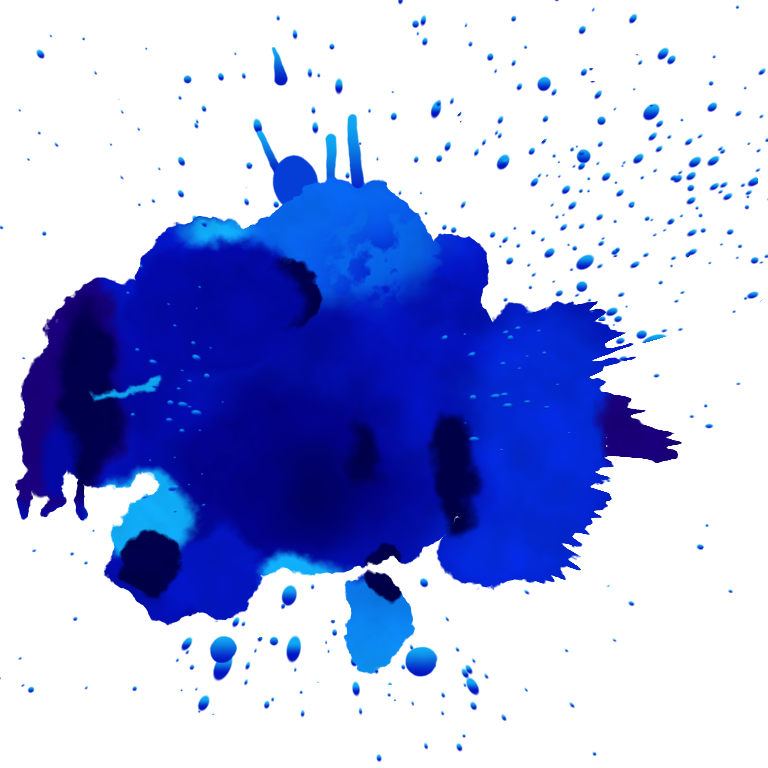
Write a Shadertoy shader that draws this background.

```glsl
const vec3 CYAN = vec3(.06, .66, .95), AZURE = vec3(.03, .4, .93);
const vec3 BRIGHT = vec3(.01, .16, .85), BLUE = vec3(.01, .08, .76);
const vec3 ROYAL = vec3(.01, .03, .64), DEEP = vec3(.01, .01, .55);
const vec3 NAVY = vec3(0, 0, .29), PURPLE = vec3(.1, 0, .48);
const vec2 BURST = vec2(.43);

float hash(vec2 p) {
  vec3 q = fract(p.xyx * .1031);
  q += dot(q, q.yzx + 33.33);
  return fract((q.x + q.y) * q.z);
}
float noise(vec2 p) {
  vec2 i = floor(p), f = smoothstep(0., 1., p - i), e = vec2(1, 0);
  return mix(mix(hash(i), hash(i + e), f.x),
             mix(hash(i + e.yx), hash(i + e.xx), f.x), f.y);
}
float fbm(vec2 p) {
  float sum = 0., amp = .5;
  for (int i = 0; i < 5; i++, amp *= .5, p = p * 2.03 + 17.) sum += amp * noise(p);
  return sum;
}
float oval(vec2 p, float x, float y, float rx, float ry) {
  return (length((p - vec2(x, y)) / vec2(rx, ry)) - 1.) * min(rx, ry);
}
float taper(vec2 p, vec2 a, vec2 b, float ra, float rb) {
  vec2 ab = b - a;
  float h = clamp(dot(p - a, ab) / dot(ab, ab), 0., 1.);
  return length(p - a - ab * h) - mix(ra, rb, h);
}
float glow(vec2 p, float x, float y, float rx, float ry) {
  vec2 q = (p - vec2(x, y)) / vec2(rx, ry);
  return exp(-dot(q, q));
}
vec3 paint(vec3 base, vec3 ink, float d, float soft) {
  return mix(base, ink, smoothstep(soft, -soft, d));
}
vec3 wash(vec3 base, vec3 ink, vec2 p, float x, float y, float rx, float ry, float soft) {
  return paint(base, ink, oval(p, x, y, rx, ry), soft);
}

// Outline of the large blot
float blot(vec2 p) {
  float d = oval(p, .41, .48, .25, .235);
  d = min(d, oval(p, .455, .65, .11, .12));
  d = min(d, oval(p, .585, .64, .05, .05));
  d = min(d, oval(p, .27, .61, .1, .1));
  d = min(d, oval(p, .15, .5, .1, .135));
  d = min(d, oval(p, .055, .44, .033, .09));
  d = min(d, oval(p, .685, .435, .11, .165));
  d = min(d, oval(p, .745, .56, .053, .05));
  d = min(d, oval(p, .66, .285, .09, .055));
  d = min(d, oval(p, .25, .28, .105, .09));
  d = min(d, oval(p, .49, .19, .045, .06));
  for (float x = .034; x < .12; x += .037)
    d = min(d, taper(p, vec2(x, .4), vec2(x, .335), .006, .01));
  return min(d, taper(p, vec2(.77, .475), vec2(.85, .41), .036, .023));
}

// Overlapping washes of pigment
vec3 pigment(vec2 p, vec2 q) {
  float grain = fbm(p * 22.), crisp = .003, mid = .01, soft = .035;
  vec3 c = mix(BLUE, DEEP, .6 * smoothstep(.35, .75, fbm(p * 7.)));
  c = wash(c, BRIGHT, q, .71, .45, .1, .16, soft);
  c = wash(c, BRIGHT, q, .67, .28, .11, .06, soft);
  c = wash(c, AZURE, q, .45, .7, .13, .09, soft);
  c = mix(c, BLUE, smoothstep(.45, .55, grain) * glow(p, .53, .64, .09, .06));
  c = wash(c, ROYAL, q, .28, .6, .11, .085, mid);
  c = wash(c, NAVY, q, .375, .615, .043, .043, crisp);
  c = wash(c, ROYAL, q, .353, .607, .045, .045, mid);
  c = wash(c, DEEP, q, .37, .39, .15, .12, soft);
  c = mix(c, NAVY, .7 * glow(p, .41, .355, .06, .065));
  c = wash(c, PURPLE, q, .065, .5, .105, .17, mid);
  c = wash(c, ROYAL, q, .195, .48, .045, .13, soft);
  c = wash(c, NAVY, q, .115, .48, .039, .12, mid);
  c = wash(c, ROYAL, q, .075, .4, .025, .05, mid);
  c = wash(c, CYAN, q, .185, .325, .065, .052, mid);
  c = wash(c, CYAN, q, .38, .235, .07, .035, mid);
  c = wash(c, CYAN, q, .285, .695, .045, .014, mid);
  c = wash(c, mix(CYAN, AZURE, p.y * 3.), q, .495, .18, .07, .065, mid);
  c = wash(c, BLUE, q, .285, .245, .066, .06, mid);
  c = wash(c, NAVY, q, .195, .27, .036, .04, crisp);
  c = wash(c, NAVY, q, .505, .25, .03, .028, crisp);
  c = wash(c, NAVY, q, .475, .41, .019, .04, mid);
  c = paint(c, NAVY, taper(q, vec2(.58, .425), vec2(.6, .32), .027, .014), mid);
  c = wash(c, PURPLE, q, .855, .445, .073, .075, mid);
  c = paint(c, CYAN, taper(q, vec2(.127, .49), vec2(.21, .5), .002, .007), crisp);
  return c * (.88 + .24 * grain);
}

// Random drops stretched away from the burst
vec3 spatter(vec3 base, vec2 p, float cells, float amount, float px) {
  for (int k = 0; k < 9; k++) {
    vec2 id = floor(p * cells) + vec2(k % 3 - 1, k / 3 - 1), key = id + cells * 3.;
    vec2 c = id + vec2(hash(key), hash(key + 51.));
    vec2 d = p * cells - c, dir = normalize(c / cells - BURST);
    float r = mix(.05, .19, pow(hash(key + 97.), 2.));
    d = vec2(dot(d, dir) / (1. + hash(key + 23.)), dot(d, vec2(-dir.y, dir.x)));
    vec3 ink = mix(BLUE, CYAN, smoothstep(-r, r, p.y * cells - c.y));
    if (hash(key + 71.) < amount) base = paint(base, ink, (length(d) - r) / cells, px);
  }
  return base;
}
vec3 drop(vec3 base, vec2 p, vec2 a, vec2 b, float ra, float rb, float px) {
  vec3 ink = mix(BLUE, CYAN, smoothstep(b.y - rb, a.y + ra, p.y));
  return paint(base, ink, taper(p, a, b, ra, rb), px);
}

void mainImage(out vec4 fragColor, in vec2 fragCoord) {
  vec2 p = fragCoord / iResolution.xy, ray = p - BURST;
  float px = 1. / min(iResolution.x, iResolution.y);
  vec2 wobble = vec2(fbm(p * 24.), fbm(p * 24. + 40.)) - .5;
  vec2 q = p + wobble * .045, s = p + wobble * .008;
  float amount = max(.5 * glow(p, .78, .74, .22, .19), .35 * glow(p, .42, .13, .26, .07));
  amount = max(amount, .16 * glow(p, .5, .6, .4, .4));
  vec3 col = vec3(1);
  for (float n = 19.; n < 60.; n += 16.) col = spatter(col, p, n, amount, px);
  // Larger drops and spikes
  col = drop(col, s, vec2(.337, .825), vec2(.365, .77), .004, .006, px);
  col = drop(col, s, vec2(.433, .82), vec2(.43, .72), .007, .004, px);
  col = drop(col, s, vec2(.459, .845), vec2(.469, .74), .006, .009, px);
  col = drop(col, s, vec2(.356, .937), vec2(.364, .897), .002, .008, px);
  col = drop(col, s, vec2(.549, .14), vec2(.549, .137), .019, .019, px);
  col = drop(col, s, vec2(.292, .155), vec2(.29, .152), .016, .016, px);
  col = wash(col, mix(BLUE, AZURE, .5), s, .384, .762, .03, .034, px);
  // Blot with a frayed right side
  float fray = noise(vec2(atan(ray.y, ray.x) * 70., length(ray) * 9.)) - .5;
  float d = blot(q) + .035 * fray * smoothstep(.66, .82, p.x);
  col = paint(col, pigment(p, q), d, px);
  // Pale drops over the pigment
  float pale = max(.6 * glow(p, .235, .51, .05, .13), .4 * glow(p, .66, .55, .06, .09));
  col = paint(col, spatter(col, p, 55., pale, px), d, px);
  fragColor = vec4(col, 1);
}
```
